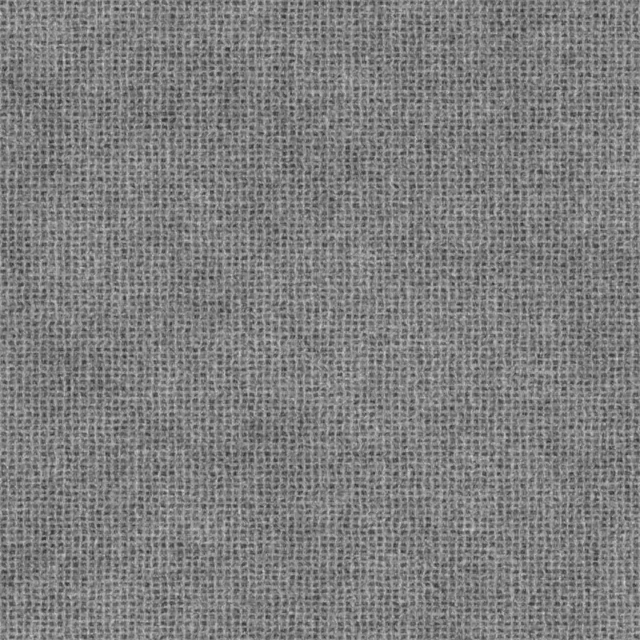
Reproduce this texture procedurally as a WebGL 2 fragment shader.

```glsl
#version 300 es
precision highp float;

uniform vec2 u_resolution;
out vec4 fragColor;

const vec2 REPEATS = vec2(80.0, 98.0);
const float YARN_TONE = 0.515;
const float HOLE_TONE = 0.345;
const float RIB_LIGHT = 0.065;
const float BAR_LIGHT = 0.02;

// Integer hash mapped to 0..1
float hash(vec2 p, uint seed) {
    uvec2 q = uvec2(ivec2(floor(p)));
    uint h = q.x * 1597334677u ^ q.y * 3812015801u ^ seed * 2798796415u;
    h = (h ^ (h >> 16)) * 2146121005u;
    h = (h ^ (h >> 15)) * 2221713035u;
    return float((h ^ (h >> 16)) >> 8) / 16777216.0;
}

// Smooth value noise, centred on zero
float noise(vec2 p, uint seed) {
    vec2 i = floor(p);
    vec2 f = fract(p);
    f = f * f * (3.0 - 2.0 * f);
    float low = mix(hash(i, seed), hash(i + vec2(1, 0), seed), f.x);
    float high = mix(hash(i + vec2(0, 1), seed), hash(i + 1.0, seed), f.x);
    return mix(low, high, f.y) - 0.5;
}

float mottling(vec2 uv, uint seed) {
    float sum = 0.0;
    float weight = 0.5;
    float scale = 7.0;
    for (uint i = 0u; i < 4u; i++) {
        sum += weight * noise(uv * scale, seed + i);
        scale *= 2.1;
        weight *= 0.7;
    }
    return sum;
}

float roundedBox(vec2 p, vec2 halfSize, float radius) {
    vec2 d = abs(p) - halfSize + radius;
    return length(max(d, 0.0)) + min(max(d.x, d.y), 0.0) - radius;
}

// Soft dark opening, its size, place and depth varying by cell
float opening(vec2 local, vec2 cell, float softness) {
    vec2 jitter = vec2(hash(cell, 1u), hash(cell, 2u)) - 0.5;
    vec2 halfSize = vec2(0.29, 0.27) + 0.12 * (vec2(hash(cell, 3u), hash(cell, 4u)) - 0.5);
    float d = roundedBox(local - 0.12 * jitter, halfSize, 0.14);
    return (1.0 - smoothstep(-softness, softness, d)) * mix(0.55, 1.15, hash(cell, 5u));
}

// Bright crest of a thread lying on the cell border
float crest(float offset, float width) {
    float d = (0.5 - abs(offset)) / width;
    return exp(-d * d);
}

// Short slanted hairs, mirrored on either side of each rib
float fibres(vec2 weave, float side) {
    vec2 slanted = vec2(weave.x * 3.6, weave.y * 3.0 + side * weave.x * 1.4);
    float hairs = noise(slanted, side > 0.0 ? 11u : 12u);
    float fuzz = noise(weave * vec2(4.7, 3.9) + 0.37, 13u);
    return 0.17 * hairs + 0.15 * fuzz;
}

void main() {
    vec2 uv = gl_FragCoord.xy / u_resolution;

    // Threads wander slightly from the grid
    vec2 weave = uv * REPEATS;
    weave += 0.28 * vec2(noise(weave * vec2(0.6, 0.9), 21u), noise(weave * vec2(0.9, 0.6), 22u));
    vec2 cell = floor(weave);
    vec2 local = fract(weave) - 0.5;

    // Openings between ribs and cross bars
    float softness = max(0.16, 0.7 * REPEATS.x / u_resolution.x);
    float tone = mix(YARN_TONE, HOLE_TONE, opening(local, cell, softness));
    tone += RIB_LIGHT * crest(local.x, 0.17);
    tone += BAR_LIGHT * crest(local.y, 0.18);

    // Fuzz, uneven threads and broad wear
    tone += fibres(weave, local.x < 0.0 ? -1.0 : 1.0);
    tone += 0.035 * noise(vec2(floor(weave.x + 0.5), uv.y * 12.0), 31u);
    tone += 0.035 * noise(vec2(uv.x * 12.0, floor(weave.y + 0.5)), 32u);
    tone += 0.08 * mottling(uv, 41u);

    // Scattered pale lint
    float lint = noise(weave * vec2(2.1, 1.7), 51u) + 0.5;
    tone += 0.09 * smoothstep(0.82, 1.0, lint);

    fragColor = vec4(vec3(clamp(tone, 0.2, 0.8)), 1.0);
}
```
